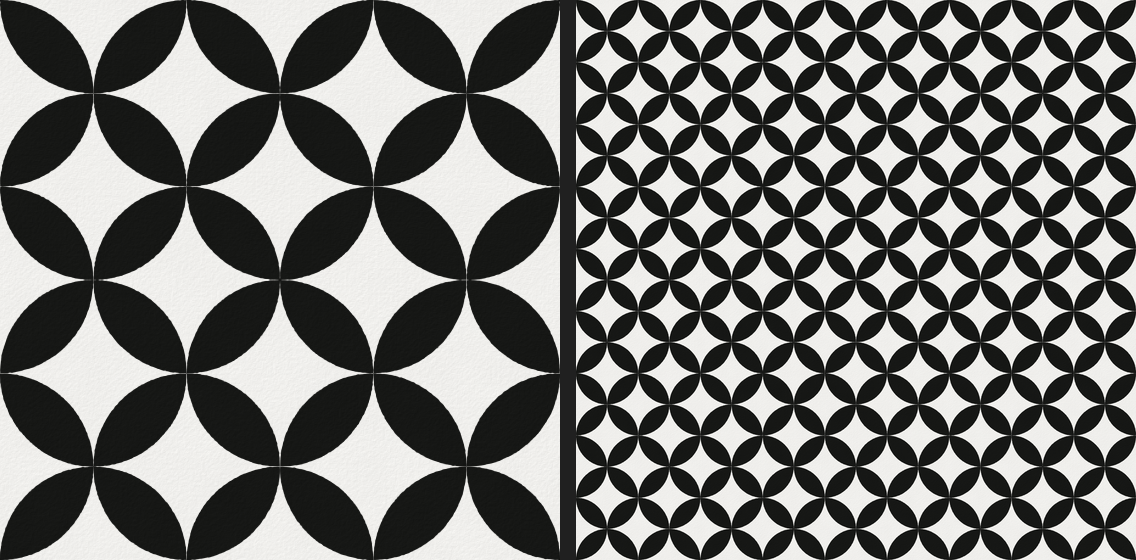
Left, the tile; right, the same tile 3 across and 3 down.
A Shadertoy shader for this pattern:

```glsl
#define REPEATS 3.0
#define INK vec3(0.086, 0.090, 0.083)
#define PAPER vec3(0.938, 0.935, 0.924)
#define GRAIN 230.0
#define PAPER_RELIEF 0.085
#define INK_RELIEF 0.035
#define EDGE_WOBBLE 0.006
#define LIGHT_STEP vec2(-0.0009, 0.0011)

float hash(vec2 p) {
    return fract(sin(dot(p, vec2(127.1, 311.7))) * 43758.5453);
}

// Value noise that wraps after a whole number of cells
float wrappedNoise(vec2 uv, float cells) {
    vec2 p = uv * cells;
    vec2 i = floor(p), f = fract(p);
    f = f * f * (3.0 - 2.0 * f);
    vec2 a = mod(i, cells), b = mod(i + 1.0, cells);
    return mix(mix(hash(a), hash(vec2(b.x, a.y)), f.x),
               mix(hash(vec2(a.x, b.y)), hash(b), f.x), f.y);
}

float grainHeight(vec2 uv) {
    return 0.65 * wrappedNoise(uv, GRAIN) + 0.35 * wrappedNoise(uv, GRAIN * 2.0);
}

// Lens between opposite corners of the unit cell; mirroring joins four at each node
float leafDistance(vec2 p) {
    vec2 q = abs(mod(p + 1.0, 2.0) - 1.0);
    return max(length(q - vec2(1.0, 0.0)), length(q - vec2(0.0, 1.0))) - 1.0;
}

void mainImage(out vec4 fragColor, in vec2 fragCoord) {
    vec2 uv = fragCoord / iResolution.xy;
    float cells = 2.0 * REPEATS;
    float pixel = cells / min(iResolution.x, iResolution.y);

    // Leaves with a slightly rough outline
    float d = leafDistance(uv * cells);
    d += EDGE_WOBBLE * (wrappedNoise(uv, GRAIN) - 0.5);
    float leaf = 1.0 - smoothstep(-0.7 * pixel, 0.7 * pixel, d);

    // Fine embossed surface, lit from the upper left
    float relief = grainHeight(uv) - grainHeight(uv + LIGHT_STEP);
    float mottle = wrappedNoise(uv, 24.0) - 0.5;
    vec3 paper = PAPER + PAPER_RELIEF * relief + 0.008 * mottle;
    vec3 ink = INK + INK_RELIEF * relief + 0.004 * mottle;

    fragColor = vec4(mix(paper, ink, leaf), 1.0);
}
```
